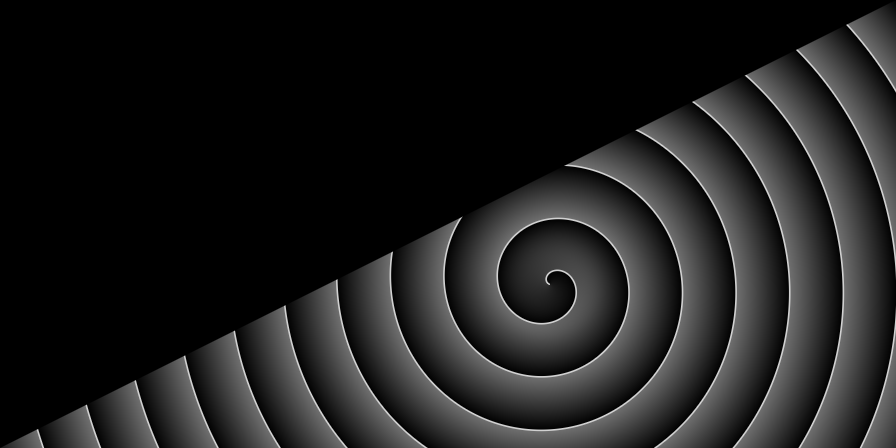
Write a Shadertoy shader that draws this background.

```glsl
const float TAU = 6.2831853;
const vec2 CENTER = vec2(1.2273, 0.3654);
const float ARM_SPACING = 0.1198;
const float ARM_PHASE = -0.467;
const float LINE_WIDTH = 0.0036;
const vec3 BLACK = vec3(0.0);
const vec3 BAND_GRAY = vec3(0.44);
const vec3 LINE_WHITE = vec3(0.82);

// Archimedean spiral: whole values lie on the arm
float spiralTurns(vec2 q, float spacing, float phase) {
    return length(q) / spacing + atan(q.y, q.x) / TAU + phase;
}

// Approximate distance to the arm, from turns and their gradient
float spiralDistance(float turns, float radius, float spacing) {
    float gradient = length(vec2(1.0 / spacing, 1.0 / (TAU * max(radius, 0.001))));
    return abs(fract(turns + 0.5) - 0.5) / gradient;
}

// Signed distance to a line through the origin, positive below it
float belowLine(vec2 p, vec2 direction) {
    vec2 d = normalize(direction);
    return d.y * p.x - d.x * p.y;
}

float coverage(float signedDistance, float pixel) {
    return clamp(0.5 - signedDistance / pixel, 0.0, 1.0);
}

void mainImage(out vec4 fragColor, in vec2 fragCoord) {
    float pixel = 1.0 / iResolution.y;
    vec2 p = fragCoord * pixel;
    vec2 q = p - CENTER;
    float radius = length(q);
    float turns = spiralTurns(q, ARM_SPACING, ARM_PHASE);

    // Bands fade outward from each arm and soften near the core
    float shade = 1.0 - fract(turns);
    shade *= mix(0.5, 1.0, smoothstep(0.0, 0.12, radius));
    vec3 color = mix(BLACK, BAND_GRAY, shade);

    // Thin bright arm
    float arm = spiralDistance(turns, radius, ARM_SPACING) - 0.5 * LINE_WIDTH;
    color = mix(color, LINE_WHITE, coverage(arm, pixel));

    // Only the half below the diagonal is lit
    float lit = belowLine(p, vec2(iResolution.x * pixel, 1.0));
    color = mix(BLACK, color, coverage(-lit, pixel));
    fragColor = vec4(color, 1.0);
}
```
